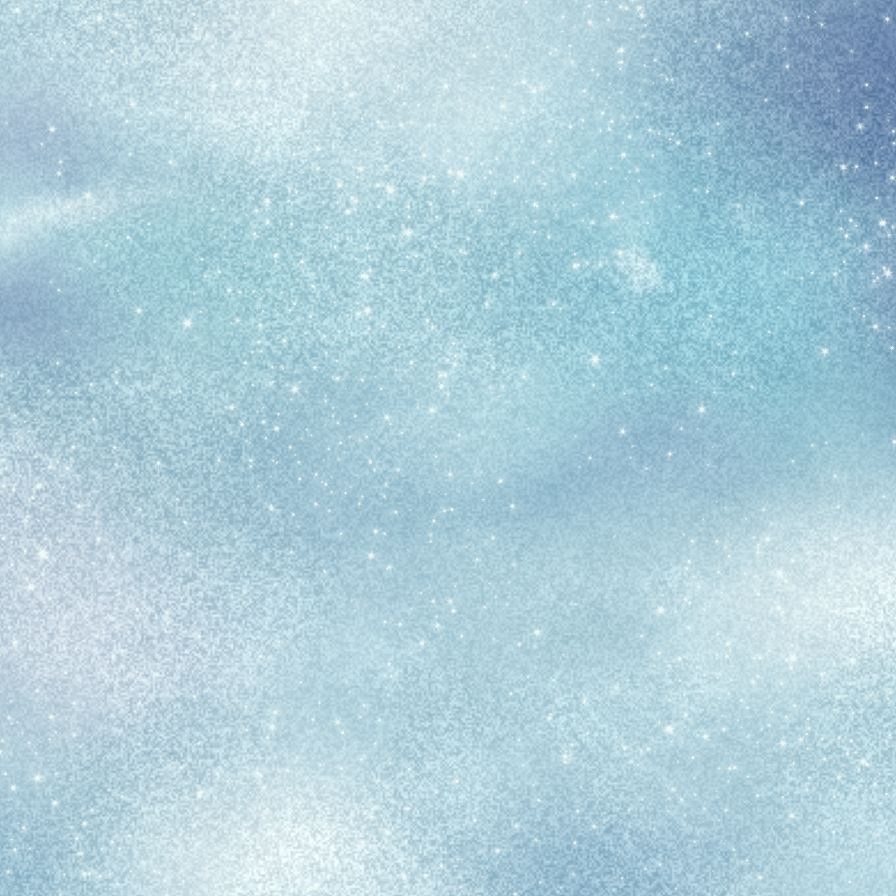
This background is drawn by a three.js fragment shader. Its source:

```glsl
// Pale icy blue sky with soft cloudy washes, fine paper grain and scattered white sparkles.
varying vec2 vUv;

const vec3 ICE      = vec3(0.70, 0.83, 0.87);
const vec3 FROST    = vec3(0.83, 0.90, 0.92);
const vec3 SNOW     = vec3(0.89, 0.94, 0.95);
const vec3 LILAC    = vec3(0.78, 0.83, 0.88);
const vec3 TEAL     = vec3(0.53, 0.77, 0.83);
const vec3 AQUA     = vec3(0.64, 0.83, 0.86);
const vec3 STEEL    = vec3(0.56, 0.71, 0.80);
const vec3 DUSK     = vec3(0.40, 0.51, 0.67);
const vec3 STARLIGHT = vec3(0.95, 0.99, 0.98);

const float WARP = 0.16;            // how far noise bends the washes
const float CLOUD_CONTRAST = 0.20;
const float GRAIN_SCALE = 390.0;
const float GRAIN_CONTRAST = 0.17;
const float DOT_CELLS = 52.0;       // cells across for the finest stars
const float DOT_RADIUS = 0.0013;

float hash(vec2 p) {
  vec3 q = fract(p.xyx * vec3(0.1031, 0.1030, 0.0973));
  q += dot(q, q.yzx + 33.33);
  return fract((q.x + q.y) * q.z);
}

float noise(vec2 p) {
  vec2 i = floor(p), f = fract(p);
  f = f * f * (3.0 - 2.0 * f);
  return mix(mix(hash(i), hash(i + vec2(1.0, 0.0)), f.x),
             mix(hash(i + vec2(0.0, 1.0)), hash(i + 1.0), f.x), f.y);
}

float fbm(vec2 p) {
  float sum = 0.0, amp = 0.5;
  for (int i = 0; i < 5; i++) {
    sum += amp * noise(p);
    p = mat2(1.6, 1.2, -1.2, 1.6) * p + 7.3;
    amp *= 0.5;
  }
  return sum;
}

// Soft elliptical tint laid over a colour
vec3 wash(vec3 under, vec2 p, vec2 centre, vec2 radius, vec3 tint, float strength) {
  vec2 d = (p - centre) / radius;
  return mix(under, tint, strength * exp(-dot(d, d)));
}

vec3 sky(vec2 uv) {
  vec2 p = uv + WARP * (vec2(fbm(uv * 4.0 + 3.0), fbm(uv * 4.0 + 41.0)) - 0.48);
  vec3 c = ICE;
  // Cool areas
  c = wash(c, p, vec2(0.78, 0.70), vec2(0.24, 0.24), TEAL, 0.85);
  c = wash(c, p, vec2(0.20, 0.72), vec2(0.24, 0.16), AQUA, 0.65);
  c = wash(c, p, vec2(0.97, 0.92), vec2(0.17, 0.15), DUSK, 0.95);
  c = wash(c, p, vec2(1.02, 0.68), vec2(0.10, 0.18), DUSK, 0.60);
  c = wash(c, p, vec2(0.02, 0.84), vec2(0.12, 0.08), DUSK, 0.50);
  c = wash(c, p, vec2(0.02, 0.63), vec2(0.11, 0.06), DUSK, 0.48);
  c = wash(c, p, vec2(0.70, 0.45), vec2(0.15, 0.06), STEEL, 0.75);
  c = wash(c, p, vec2(0.38, 0.45), vec2(0.13, 0.12), STEEL, 0.38);
  c = wash(c, p, vec2(0.67, 0.05), vec2(0.19, 0.09), STEEL, 0.75);
  c = wash(c, p, vec2(0.00, 0.00), vec2(0.14, 0.12), STEEL, 0.50);
  // Pale areas
  c = wash(c, p, vec2(0.36, 0.98), vec2(0.34, 0.13), FROST, 0.95);
  c = wash(c, p, vec2(0.05, 0.32), vec2(0.20, 0.18), LILAC, 0.85);
  c = wash(c, p, vec2(0.30, 0.05), vec2(0.15, 0.12), SNOW, 0.95);
  c = wash(c, p, vec2(0.97, 0.33), vec2(0.23, 0.10), SNOW, 0.80);
  // Bright wisps: a slanting streak at the left, puffs in the teal area
  vec2 slant = vec2(p.x, p.y - 0.45 * p.x);
  c = wash(c, slant, vec2(0.06, 0.72), vec2(0.11, 0.022), FROST, 0.70);
  float puffs = smoothstep(0.50, 0.72, fbm(uv * 13.0 + 5.0));
  c = wash(c, p, vec2(0.74, 0.71), vec2(0.10, 0.07), SNOW, 0.65 * puffs);
  c = wash(c, p, vec2(0.97, 0.77), vec2(0.07, 0.10), FROST, 0.60 * puffs);
  // Mottled cloud brightness, with red varying most
  float mottle = fbm(uv * vec2(5.0, 7.0) + 19.0) - 0.48;
  return c + CLOUD_CONTRAST * mottle * vec3(1.0, 0.75, 0.60);
}

// Round core, faint halo and six tapering rays
float sparkle(vec2 d, float r, float turn) {
  float len = length(d);
  float core = exp(-len * len / (r * r));
  float halo = 0.22 * exp(-len / (r * 1.8));
  float rays = pow(abs(cos(3.0 * atan(d.y, d.x + 1e-6) + turn)), 7.0) * exp(-len / (r * 1.7));
  return core + halo + 0.65 * rays;
}

float stars(vec2 uv) {
  float light = 0.0, cells = DOT_CELLS, radius = DOT_RADIUS;
  for (int layer = 0; layer < 3; layer++) {
    vec2 home = floor(uv * cells);
    for (int k = 0; k < 9; k++) {
      vec2 cell = home + vec2(mod(float(k), 3.0), floor(float(k) / 3.0)) - 1.0;
      vec2 seed = cell + 71.0 * float(layer + 1);
      vec2 spot = (cell + vec2(hash(seed), hash(seed + 113.0))) / cells;
      float density = 0.15 + 0.75 * smoothstep(0.25, 0.75, noise(spot * 6.0 + 2.0));
      float present = step(hash(seed + 227.0), density);
      float rank = hash(seed + 331.0);
      float size = radius * mix(0.75, 1.35, rank * rank);
      light += present * mix(0.35, 1.0, rank) * sparkle(uv - spot, size, 6.28 * rank);
    }
    cells *= 0.52;
    radius *= 1.5;
  }
  return min(light, 1.0);
}

void main() {
  vec3 color = sky(vUv);
  // Grain gathers in patches
  float patchiness = mix(0.55, 1.15, smoothstep(0.3, 0.7, fbm(vUv * 6.0 + 60.0)));
  float grain = noise(vUv * GRAIN_SCALE) - 0.5 + 0.4 * (noise(vUv * GRAIN_SCALE * 0.47) - 0.5);
  color += GRAIN_CONTRAST * patchiness * grain * vec3(1.0, 0.85, 0.70);
  color = mix(color, STARLIGHT, 0.9 * stars(vUv));
  gl_FragColor = vec4(clamp(color, 0.0, 1.0), 1.0);
}
```
